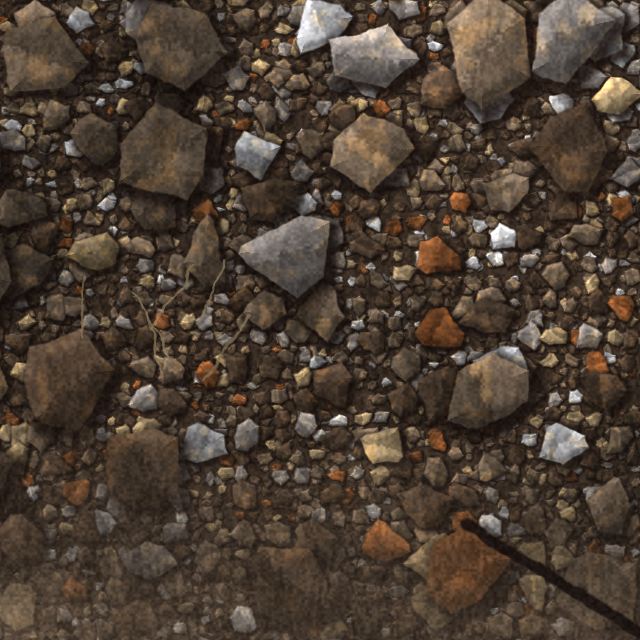
Reproduce this texture procedurally as a WebGL 1 fragment shader.

```glsl
precision highp float;
// Damp rocky soil: angular stones of many sizes in dark gravel, with mud and twigs.
uniform vec2 u_resolution;

#define SOIL vec3(0.21, 0.165, 0.13)
#define SHADOW vec3(0.095, 0.065, 0.055)
#define BROWN vec3(0.27, 0.215, 0.17)
#define UMBER vec3(0.37, 0.315, 0.26)
#define GREY vec3(0.43, 0.405, 0.39)
#define TAN vec3(0.52, 0.45, 0.34)
#define PALE vec3(0.61, 0.61, 0.62)
#define RUST vec3(0.42, 0.26, 0.15)
#define EDGE_SOFTNESS 0.0022
#define ROUGHNESS 0.010
#define MUD_AMOUNT 0.62
#define TWIGS 6

float hash(vec2 p) {
  vec3 q = fract(vec3(p.xyx) * 0.1031);
  q += dot(q, q.yzx + 33.33);
  return fract((q.x + q.y) * q.z);
}

vec2 hash2(vec2 p) {
  return vec2(hash(p), hash(p + 71.7));
}

float noise(vec2 p) {
  vec2 i = floor(p), f = fract(p);
  f = f * f * (3.0 - 2.0 * f);
  return mix(mix(hash(i), hash(i + vec2(1, 0)), f.x),
             mix(hash(i + vec2(0, 1)), hash(i + vec2(1, 1)), f.x), f.y);
}

float fbm(vec2 p) {
  float sum = 0.0, amp = 0.5;
  for (int i = 0; i < 4; i++) {
    sum += amp * noise(p);
    p = p * 2.07 + 17.3;
    amp *= 0.5;
  }
  return sum / 0.9375;
}

vec3 stoneColour(float pick) {
  if (pick < 0.30) return BROWN;
  if (pick < 0.63) return UMBER;
  if (pick < 0.79) return GREY;
  if (pick < 0.90) return TAN;
  if (pick < 0.95) return RUST;
  return PALE;
}

// Irregular convex polygon: signed distance in x, outward edge normal in yz.
vec3 polygon(vec2 p, vec2 id) {
  vec3 edge = vec3(-9.0, 0.0, 1.0);
  float turn = hash(id + 3.1);
  for (int i = 0; i < 6; i++) {
    vec2 r = hash2(id + float(i) * 13.7);
    float angle = 1.0472 * (float(i) + turn + 0.75 * r.x);
    vec2 n = vec2(cos(angle), sin(angle));
    float d = dot(p, n) - mix(0.27, 0.46, r.y);
    if (d > edge.x) edge = vec3(d, n);
  }
  return edge;
}

// Paints one size of stone, each with a contact shadow and bevelled facets.
vec3 stones(vec3 colour, vec2 uv, float scale, float keep, float seed, float grain) {
  vec2 p = uv * scale + seed;
  vec2 cell = floor(p);
  for (int j = 1; j >= -1; j--) {
    for (int i = -1; i <= 1; i++) {
      vec2 id = cell + vec2(float(i), float(j));
      if (hash(id + 9.4) > keep) continue;
      vec2 q = p - id - 0.28 - 0.44 * hash2(id + 5.0);
      q.y *= mix(0.85, 1.3, hash(id + 21.0));
      vec3 edge = polygon(q, id);
      float shade = 1.0 - smoothstep(-0.02, 0.15, polygon(q + vec2(-0.05, 0.06), id).x);
      colour = mix(colour, SHADOW, 0.85 * shade);

      float light = dot(edge.yz, vec2(-0.45, 0.89));
      float bevel = smoothstep(-0.20, -0.05, edge.x);
      float tilt = hash(id + 41.0) * 6.2832;
      float ridge = dot(q, vec2(cos(tilt), sin(tilt))) + 0.2 * (grain - 0.5);
      float facet = mix(0.84, 1.12, smoothstep(-0.04, 0.04, ridge));
      vec3 body = stoneColour(hash(id + 57.0)) * mix(0.82, 1.15, hash(id + 63.0));
      float stain = smoothstep(0.52, 0.72, fbm(q * 5.0 + id * 7.0));
      body = mix(body, body * vec3(1.28, 1.20, 1.05), stain);
      body *= facet * (1.0 + 0.34 * light * bevel) * mix(0.72, 1.28, grain);
      float soft = EDGE_SOFTNESS * scale;
      colour = mix(colour, body, 1.0 - smoothstep(-soft, soft, edge.x));
    }
  }
  return colour;
}

float segment(vec2 p, vec2 a, vec2 b) {
  vec2 v = b - a;
  return length(p - a - v * clamp(dot(p - a, v) / dot(v, v), 0.0, 1.0));
}

void main() {
  vec2 uv = gl_FragCoord.xy / u_resolution.y;
  vec2 rough = vec2(fbm(uv * 38.0), fbm(uv * 38.0 + 91.0)) - 0.5;
  vec2 p = uv + ROUGHNESS * rough;
  float streak = noise(vec2(p.x * 150.0, p.y * 48.0));
  float fine = noise(uv * 230.0);
  float grain = 0.4 * streak + 0.25 * fine + 0.35 * fbm(p * 42.0);

  // Soil, then gravel and stones from small to large.
  vec3 colour = SOIL * mix(0.55, 1.45, grain);
  colour = stones(colour, p, 54.0, 0.85, 11.0, grain);
  colour = stones(colour, p, 33.0, 0.72, 37.0, grain);
  colour = stones(colour, p, 20.0, 0.50, 83.0, grain);
  colour = stones(colour, p, 11.0, 0.34, 129.0, grain);
  colour = stones(colour, p, 6.0, 0.28, 205.0, grain);

  // Streaky mud veils the lower part; broad patches vary the light.
  float mud = smoothstep(0.50, 0.05, uv.y + 0.35 * (fbm(uv * 5.0) - 0.5) + 0.12 * uv.x);
  colour = mix(colour, mix(BROWN, UMBER, 0.55) * mix(0.55, 1.45, grain), MUD_AMOUNT * mud);
  colour *= mix(0.68, 1.30, fbm(uv * 4.5 + 8.0));

  // Thin pale twigs and one dark stick.
  for (int i = 0; i < TWIGS; i++) {
    vec2 r = hash2(vec2(float(i), 4.0));
    vec2 root = vec2(0.10 + 0.25 * r.x, 0.38 + 0.12 * r.y);
    vec2 tip = root + vec2(0.16 * (hash(r * 90.0) - 0.5), 0.10);
    float twig = 1.0 - smoothstep(0.0008, 0.0030, segment(p + 0.5 * ROUGHNESS * rough, root, tip));
    colour = mix(colour, TAN * mix(0.8, 1.2, grain), 0.75 * twig);
  }
  float stick = segment(p, vec2(0.73, 0.18), vec2(1.02, 0.0));
  colour = mix(colour, SHADOW, 0.9 * (1.0 - smoothstep(0.006, 0.012, stick)));

  colour += 0.05 * (fine - 0.5);
  gl_FragColor = vec4(clamp(colour, 0.0, 1.0), 1.0);
}
```
